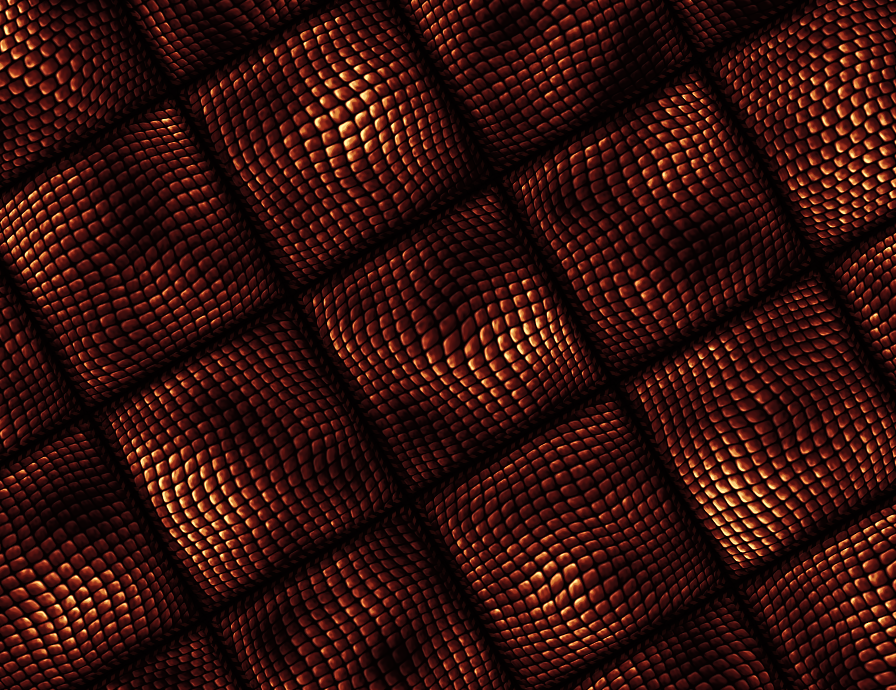
Give the GLSL for this pattern, as a WebGL 1 fragment shader.

```glsl
precision highp float;
// Dark red scaled leather, quilted in tilted square pads with glowing highlights.
uniform vec2 u_resolution;

vec2 hash2(vec2 p) {
  vec2 k = vec2(dot(p, vec2(127.1, 311.7)), dot(p, vec2(269.5, 183.3)));
  return fract(sin(k) * 43758.5453);
}

float gradientDot(vec2 cell, vec2 f, vec2 corner) {
  return dot(hash2(cell + corner) * 2.0 - 1.0, f - corner);
}

float gradientNoise(vec2 p) {
  vec2 i = floor(p), f = p - i;
  vec2 w = f * f * f * (f * (f * 6.0 - 15.0) + 10.0);
  return mix(
    mix(gradientDot(i, f, vec2(0, 0)), gradientDot(i, f, vec2(1, 0)), w.x),
    mix(gradientDot(i, f, vec2(0, 1)), gradientDot(i, f, vec2(1, 1)), w.x), w.y);
}

// Black through red and orange to pale gold
vec3 emberRamp(float light) {
  vec3 color = mix(vec3(0.035, 0.006, 0.008), vec3(0.19, 0.045, 0.045), smoothstep(0.02, 0.16, light));
  color = mix(color, vec3(0.34, 0.07, 0.06), smoothstep(0.14, 0.36, light));
  color = mix(color, vec3(0.60, 0.17, 0.10), smoothstep(0.34, 0.62, light));
  color = mix(color, vec3(0.84, 0.48, 0.20), smoothstep(0.60, 0.92, light));
  return mix(color, vec3(0.98, 0.80, 0.48), smoothstep(0.92, 1.4, light));
}

void main() {
  vec2 p = gl_FragCoord.xy / u_resolution.y;

  // Tilted grid of pads with slightly wavering seams
  vec2 q = p - vec2(0.593, 0.275);
  q = vec2(dot(q, vec2(0.866, 0.5)), dot(q, vec2(-0.5, 0.866))) / 0.342;
  q += 0.015 * vec2(gradientNoise(p * 7.0), gradientNoise(p * 7.0 + 31.0));
  vec2 pad = floor(q);
  vec2 c = q - pad - 0.5;
  vec2 seed = hash2(pad + 5.0);
  vec2 traits = hash2(pad + 41.0);
  vec2 hotSpot = (seed - 0.5) * 0.65;
  vec2 d = c - hotSpot;
  float glow = exp(-16.0 * dot(d, d));

  // Scales swell at the hot spot and crowd together near the seams
  vec2 drift = vec2(gradientNoise(c * 3.0 + pad * 7.3), gradientNoise(c * 3.0 - pad * 5.7 + 19.0));
  vec2 s = d * vec2(14.0, 17.0) * (1.0 - 0.1 * glow);
  s += c * (14.0 * c * c + 16.0 * c.yx * c.yx) + 1.2 * drift;
  s.x += 0.5 * step(0.75, traits.x) * mod(floor(s.y), 2.0);
  vec2 scaleId = floor(s);
  vec2 cell = s - scaleId - 0.5;
  cell += 0.08 * vec2(gradientNoise(s * 1.7), gradientNoise(s * 1.7 + 9.0));

  // Nearly square scale body, dim inside with one lit edge
  vec2 a = abs(cell) * 2.0;
  vec2 a4 = a * a * a * a;
  float radius = sqrt(sqrt(a4.x + a4.y));
  float body = 1.0 - smoothstep(0.72, 1.04, radius);
  float angle = 1.9 + 3.5 * (traits.y - 0.5) + 1.6 * drift.x;
  float facing = dot(cell, vec2(cos(angle), sin(angle)));
  float crescent = 0.14 + 0.95 * pow(clamp(facing + 0.48, 0.0, 1.0), 2.0);
  float grain = 0.95 + 0.9 * gradientNoise(s * vec2(3.7, 2.6) + 13.0);
  float wear = 0.82 + 0.36 * hash2(scaleId + pad * 37.0).x;

  // Broad light over each pad: patches, one hot spot and a lit rim
  float seamDistance = 0.5 - max(abs(c.x), abs(c.y));
  float patches = 0.45 + 1.0 * gradientNoise(c * 2.6 + pad * 11.7);
  float rim = exp(-pow((seamDistance - 0.08) / 0.05, 2.0)) * smoothstep(-0.1, 0.4, c.y - c.x + drift.y);
  float broad = max(patches, 0.1) + glow * (0.15 + 1.25 * traits.x) + 0.4 * rim;
  broad *= smoothstep(0.005, 0.09, seamDistance);

  float light = broad * body * crescent * grain * wear * 1.3;
  vec3 color = emberRamp(light);

  // Pale glints along the raised edges
  float edge = smoothstep(0.5, 0.74, radius) * body * smoothstep(0.15, 0.4, facing);
  color += vec3(0.27, 0.19, 0.15) * edge * broad * grain;

  // Deep creases between scales, then the seam groove
  color *= 0.5 + 0.5 * body;
  color *= 0.3 + 0.7 * smoothstep(0.0, 0.04, seamDistance);

  // Faint stitches beside the seam
  float along = abs(c.x) > abs(c.y) ? c.y : c.x;
  float dash = smoothstep(-0.2, 0.5, sin(along * 150.0 + seamDistance * 120.0));
  float thread = 1.0 - smoothstep(0.004, 0.013, abs(seamDistance - 0.022));
  color += vec3(0.17, 0.045, 0.035) * thread * dash * (0.6 + gradientNoise(q * 5.0));

  gl_FragColor = vec4(clamp(color, 0.0, 1.0), 1.0);
}
```
